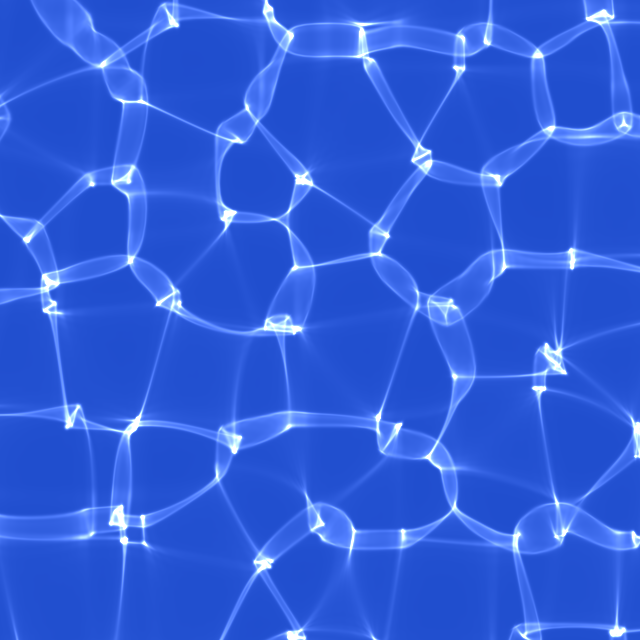
Give the GLSL for this texture, as a Shadertoy shader.

```glsl
// Water caustics: light focused by a rippled surface into bright folded veils.
// A lattice of rays is bent by the slope of gradient noise; every ray bundle lands
// as a stretched Gaussian footprint, and the footprints add up to the brightness.

const vec3  WATER_BLUE  = vec3(0.115, 0.295, 0.797);
const vec3  LIGHT_TINT  = vec3(1.0, 0.99, 1.0);
const float LIGHT_GAIN  = 0.08;    // brightness added by unbent light
const float RIPPLES     = 8.0;     // noise cells across the canvas
const float BEND        = 0.34;    // how far the slope moves a ray
const float REACH       = 0.75;    // farthest bend searched, in cells
const int   RAYS        = 12;      // rays along one cell side
const float BUNDLE      = 0.52;    // bundle radius, in ray spacings
const float SOFTNESS    = 0.0011;  // blur radius, in canvas units
const float TAU         = 6.2831853;

vec2 hash22(vec2 p) {
    vec3 q = fract(p.xyx * vec3(0.1031, 0.1030, 0.0973));
    q += dot(q, q.yzx + 33.33);
    return fract((q.xx + q.yz) * q.zy);
}

// Unit slope of the ripples at a lattice corner
vec2 cornerSlope(vec2 corner) {
    return normalize(hash22(corner + 57.0) - 0.4999);
}

// Slope of gradient noise at f inside a cell; curvature holds (xx, xy, yy)
vec2 rippleSlope(vec2 f, vec2 slopes[4], out vec3 curvature) {
    vec2 slope = vec2(0.0);
    curvature = vec3(0.0);
    for (int k = 0; k < 4; k++) {
        vec2 g = slopes[k];
        vec2 r = f - vec2(k & 1, k >> 1);
        vec2 t = abs(r);
        vec2 s = 1.0 - t;

        // Quintic falloff with its first and second derivatives
        vec2 w  = 1.0 - t * t * t * (10.0 + t * (6.0 * t - 15.0));
        vec2 w1 = -30.0 * sign(r) * t * t * s * s;
        vec2 w2 = -60.0 * t * s * (s - t);

        float height = dot(g, r);
        slope += g * w.x * w.y + height * w1 * w.yx;
        curvature += vec3(
            (2.0 * g.x * w1.x + height * w2.x) * w.y,
            g.x * w.x * w1.y + g.y * w1.x * w.y + height * w1.x * w1.y,
            (2.0 * g.y * w1.y + height * w2.y) * w.x);
    }
    return slope;
}

// Light density at offset d from the landing point of one ray bundle
float footprint(vec2 d, vec3 curvature) {
    float spacing = 1.0 / float(RAYS);
    float radius = BUNDLE * spacing;
    float blur = SOFTNESS * RIPPLES;

    // Stretch of the bundle, then its covariance
    vec3 j = vec3(1.0, 0.0, 1.0) - BEND * curvature;
    vec3 c = radius * radius * vec3(j.x * j.x + j.y * j.y,
                                    j.y * (j.x + j.z),
                                    j.y * j.y + j.z * j.z);
    c.xz += blur * blur;
    float area = max(c.x * c.z - c.y * c.y, 1e-10);
    float dist = (c.z * d.x * d.x - 2.0 * c.y * d.x * d.y + c.x * d.y * d.y) / area;
    return spacing * spacing * exp(-0.5 * dist) / (TAU * sqrt(area));
}

// Sum of all bundles that may land at p
float causticLight(vec2 p) {
    float light = 0.0;
    float n = float(RAYS);
    ivec2 firstCell = ivec2(floor(p - REACH));
    ivec2 lastCell = ivec2(floor(p + REACH));

    for (int cy = firstCell.y; cy <= lastCell.y; cy++)
    for (int cx = firstCell.x; cx <= lastCell.x; cx++) {
        vec2 cell = vec2(cx, cy);
        vec2 local = p - cell;
        vec2 slopes[4];
        for (int k = 0; k < 4; k++) {
            slopes[k] = cornerSlope(cell + vec2(k & 1, k >> 1));
        }

        // Only the rays of this cell that lie within reach
        ivec2 lo = max(ivec2(0), ivec2(ceil((local - REACH) * n - 0.5)));
        ivec2 hi = min(ivec2(RAYS - 1), ivec2(floor((local + REACH) * n - 0.5)));
        for (int y = lo.y; y <= hi.y; y++)
        for (int x = lo.x; x <= hi.x; x++) {
            vec2 ray = (vec2(x, y) + 0.5) / n;
            vec3 curvature;
            vec2 landing = ray - BEND * rippleSlope(ray, slopes, curvature);
            light += footprint(local - landing, curvature);
        }
    }
    return light;
}

void mainImage(out vec4 fragColor, in vec2 fragCoord) {
    vec2 uv = fragCoord / iResolution.y;
    float light = causticLight(uv * RIPPLES);
    vec3 color = WATER_BLUE + LIGHT_GAIN * light * LIGHT_TINT;
    fragColor = vec4(min(color, 1.0), 1.0);
}
```
